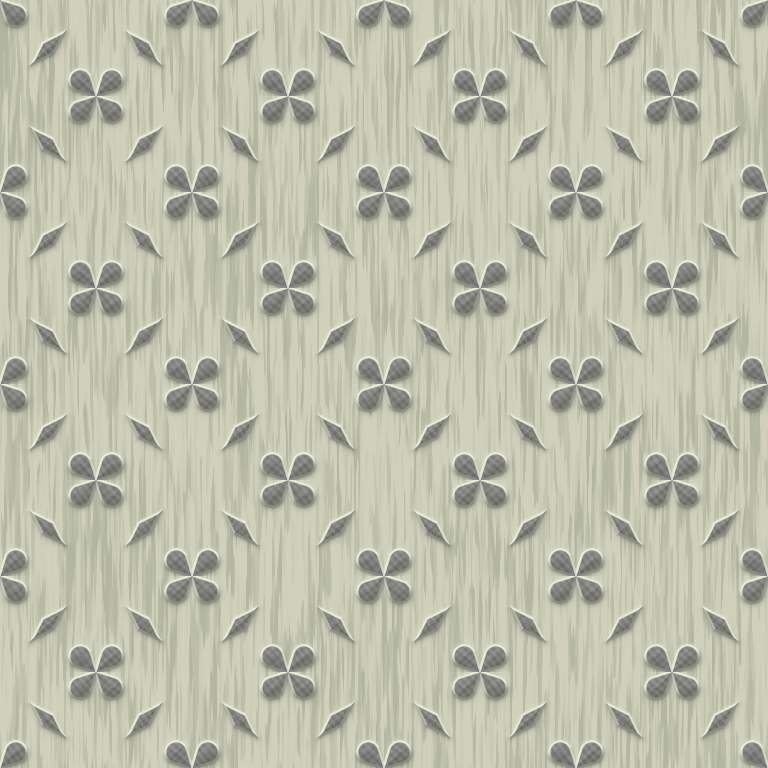
Reproduce this pattern procedurally as a Shadertoy shader.

```glsl
// Brushed pale metal embossed with four-petal flowers and slim diamonds, 4 x 4 repeats.
// Distance functions give the relief and its lighting; stretched, wrapping cellular
// noise gives the vertical grain, and layered sines the scratches and broad stains.

const float TAU = 6.28318;

vec2 hash2(vec2 p) {
    return fract(sin(vec2(dot(p, vec2(127.1, 311.7)), dot(p, vec2(269.5, 183.3)))) * 43758.5);
}

// Soft cellular noise that wraps after a whole number of cells
float grain(vec2 uv, vec2 cells) {
    vec2 p = uv * cells, base = floor(p);
    float sum = 0.0, total = 0.0;
    for (int j = -1; j <= 1; j++)
    for (int i = -1; i <= 1; i++) {
        vec2 cell = base + vec2(i, j);
        vec2 rnd = hash2(mod(cell, cells));
        vec2 d = cell + rnd - p;
        float w = exp(-14.0 * dot(d, d));
        sum += w * fract(rnd.x * 17.3 + rnd.y * 31.7);
        total += w;
    }
    return sum / total;
}

// Teardrop petal, mirrored into four; its tip lies at the origin
float flower(vec2 p) {
    p = abs(p);
    vec2 q = vec2(abs(p.x - p.y), p.x + p.y) * 0.7071;
    float tip = 0.006, bulb = 0.060, len = 0.116;
    float b = (bulb - tip) / len, a = sqrt(1.0 - b * b);
    float along = dot(q, vec2(b, a));
    if (along < 0.0) return length(q) - tip;
    if (along > a * len) return length(q - vec2(0.0, len)) - bulb;
    return dot(q, vec2(a, -b)) - tip;
}

// Distance to the nearest side of a rhombus, negative inside
float diamond(vec2 p) {
    vec2 q = abs(vec2(p.x - p.y, p.x + p.y)) * 0.7071;
    vec2 tip = vec2(0.126, 0.0), side = vec2(-0.126, 0.042);
    float t = clamp(dot(q - tip, side) / dot(side, side), 0.0, 1.0);
    return length(q - tip - side * t) * sign(dot(q - tip, vec2(side.y, -side.x)));
}

// Flowers on a staggered lattice, diamonds across the links between them
float relief(vec2 q) {
    vec2 a = fract(q) - 0.5, b = fract(q + 0.5) - 0.5;
    float d = flower(dot(a, a) < dot(b, b) ? a : b);
    vec2 cell = floor(q * 2.0);
    vec2 s = (fract(q * 2.0) - 0.5) * 0.5;
    if (mod(cell.x + cell.y, 2.0) > 0.5) s.x = -s.x;
    return min(d, diamond(s));
}

void mainImage(out vec4 fragColor, in vec2 fragCoord) {
    vec2 uv = fragCoord / iResolution.xy;
    vec2 q = uv * 4.0;
    float px = 4.0 / iResolution.y;

    // Brushed ground: fine streaks over broad, faint stains
    float streak = 0.6 * grain(uv, vec2(310.0, 17.0)) + 0.4 * grain(uv, vec2(190.0, 9.0));
    float stain = sin(TAU * (2.0 * uv.y + uv.x) + sin(TAU * (uv.x * 2.0 - uv.y)))
                + sin(TAU * (3.0 * uv.y - 2.0 * uv.x) + 1.7);
    float tone = smoothstep(0.12, 0.66, streak + 0.04 * stain);
    vec3 col = mix(vec3(0.70, 0.715, 0.63), vec3(0.82, 0.815, 0.74), tone);

    // Slope of the relief, lit from above and slightly left
    float d = relief(q);
    vec2 e = vec2(0.004, 0.0);
    vec2 slope = vec2(relief(q + e.xy) - relief(q - e.xy), relief(q + e.yx) - relief(q - e.yx));
    float lit = dot(slope / (length(slope) + 0.0001), normalize(vec2(-0.25, 1.0)));

    // Soft cast shadow and pale halo outside the edge
    float halo = exp(-max(d, 0.0) / 0.011);
    col *= 1.0 - 0.34 * halo * smoothstep(0.5, -0.8, lit);
    col = mix(col, vec3(0.87, 0.90, 0.81), 0.4 * halo * smoothstep(-0.2, 0.8, lit));

    // Bevelled rim
    vec3 rim = mix(vec3(0.54, 0.56, 0.51), vec3(0.89, 0.92, 0.83), smoothstep(-0.8, 0.5, lit));
    col = mix(col, rim, smoothstep(0.5 * px, -0.5 * px, d - 0.003));

    // Dark faceted face with crossed scratches that differ from motif to motif
    float wobble = sin(TAU * dot(uv, vec2(7.0, -5.0)));
    float scratch = sin(TAU * dot(uv, vec2(89.0, 83.0)) + 2.0 * wobble)
                  + 0.7 * sin(TAU * dot(uv, vec2(71.0, -86.0)) - 3.0 * wobble);
    vec3 face = vec3(0.495, 0.495, 0.48) + 0.045 * lit + 0.03 * scratch;
    col = mix(col, face, smoothstep(0.6 * px, -0.6 * px, d + 0.009));

    fragColor = vec4(col, 1.0);
}
```
